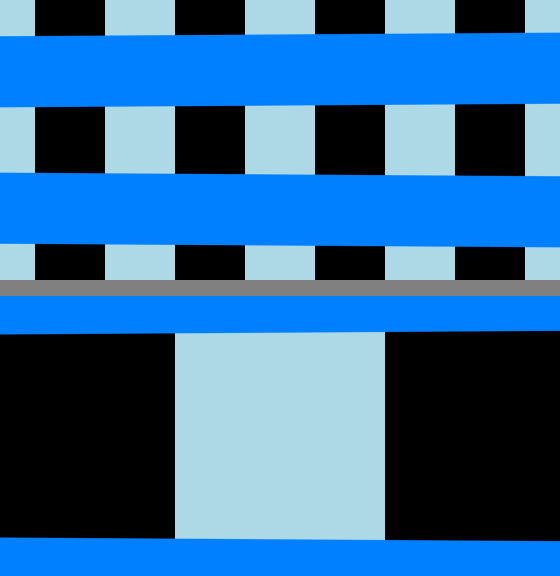
Top, the full canvas; bottom, a detail of the centre.
Reproduce this pattern procedurally as a Shadertoy shader.

```glsl
const vec3 BAND_BLUE  = vec3(0.0, 0.5, 1.0);
const vec3 PALE_BLUE  = vec3(0.678, 0.847, 0.902);
const vec3 NEAR_BLACK = vec3(0.0, 0.0, 0.005);

// Lengths are in canvas heights.
const float COLUMN_PERIOD = 0.5;
const float COLUMN_WIDTH  = 0.25;
const float BAND_PERIOD   = 0.5;
const float BAND_WIDTH    = 0.254;
const float BAND_SLOPE    = 0.0065;
const float COLUMN_SOFT   = 0.5;   // edge half-widths, in pixels
const float BAND_SOFT     = 0.75;

// Signed distance to a stripe centred in each repeat.
float stripeDistance(float x, float period, float width) {
    return abs(mod(x, period) - 0.5 * period) - 0.5 * width;
}

float coverage(float dist, float soft) {
    return 1.0 - smoothstep(-soft, soft, dist);
}

void mainImage(out vec4 fragColor, in vec2 fragCoord) {
    vec2 p = fragCoord / iResolution.y;
    float pixel = 1.0 / iResolution.y;
    float centerX = 0.5 * iResolution.x / iResolution.y;

    // Upright black columns on the pale ground
    float column = stripeDistance(p.x, COLUMN_PERIOD, COLUMN_WIDTH);
    vec3 color = mix(PALE_BLUE, NEAR_BLACK, coverage(column, COLUMN_SOFT * pixel));

    // Horizontal bands, tilted alternately down and up
    float row = floor(p.y / BAND_PERIOD);
    float tilt = BAND_SLOPE * (2.0 * mod(row, 2.0) - 1.0);
    float bandCenter = (row + 0.5) * BAND_PERIOD + tilt * (p.x - centerX);
    float band = abs(p.y - bandCenter) - 0.5 * BAND_WIDTH;
    color = mix(color, BAND_BLUE, coverage(band, BAND_SOFT * pixel));

    fragColor = vec4(color, 1.0);
}
```
